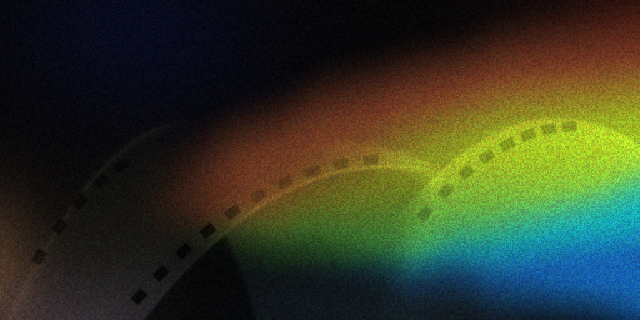
This background is drawn by a Shadertoy shader. Its source:

```glsl
// Grainy rainbow glow sweeping over dark, translucent arches of perforated film.

vec3 hash3(vec2 cell) {
    vec3 q = fract(cell.xyx * vec3(0.1031, 0.1030, 0.0973));
    q += dot(q, q.yxz + 33.33);
    return fract((q.xxy + q.yzz) * q.zyx);
}

float valueNoise(vec2 p) {
    vec2 i = floor(p), f = fract(p);
    f = f * f * (3.0 - 2.0 * f);
    return mix(mix(hash3(i).x, hash3(i + vec2(1, 0)).x, f.x),
               mix(hash3(i + vec2(0, 1)).x, hash3(i + vec2(1, 1)).x, f.x), f.y);
}

// Height of a parabolic arch at x
float arch(float x, vec2 peak, float bend) {
    return peak.y - bend * (x - peak.x) * (x - peak.x);
}

// Approximate signed distance to an arch, positive above it
float archDistance(vec2 p, vec2 peak, float bend) {
    float slope = 2.0 * bend * (p.x - peak.x);
    return (p.y - arch(p.x, peak, bend)) / sqrt(1.0 + slope * slope);
}

float glow(vec2 p, vec2 center, vec2 size) {
    vec2 d = (p - center) / size;
    return exp(-dot(d, d));
}

// Coverage that rises from 0 to 1 as y drops through an edge
float below(float y, float edge, float soft) {
    return 1.0 - smoothstep(edge - soft, edge + soft, y);
}

// Row of rounded holes along an arch; steps = first x, spacing, spacing growth
float perforations(vec2 p, vec2 peak, float bend, vec3 steps, int count) {
    float cover = 0.0;
    for (int i = 0; i < count; i++) {
        float n = float(i);
        float x = steps.x + steps.y * n + steps.z * n * n;
        vec2 along = normalize(vec2(1.0, -2.0 * bend * (x - peak.x)));
        vec2 d = p - vec2(x, arch(x, peak, bend));
        d = vec2(dot(d, along), dot(d, vec2(-along.y, along.x)));
        vec2 q = abs(d) - vec2(0.018, 0.011);
        float dist = length(max(q, 0.0)) + min(max(q.x, q.y), 0.0) - 0.004;
        cover = max(cover, 1.0 - smoothstep(-0.004, 0.005, dist));
    }
    return cover;
}

void mainImage(out vec4 fragColor, in vec2 fragCoord) {
    vec2 p = fragCoord / iResolution.xy * vec2(2.0, 1.0);
    float right = smoothstep(0.7, 1.9, p.x);
    float y = p.y + 0.03 * (valueNoise(p * vec2(7.0, 2.0)) - 0.5);

    // Dark room with faint navy, rust and warm corner light
    vec3 room = vec3(0.025, 0.022, 0.028);
    room += vec3(0.005, 0.02, 0.09) * glow(p, vec2(0.42, 0.92), vec2(0.4, 0.28));
    room += vec3(0.22, 0.07, 0.04) * glow(p, vec2(2.1, 0.86), vec2(0.4, 0.25));
    room += vec3(0.25, 0.17, 0.10) * glow(p, vec2(-0.04, 0.16), vec2(0.16, 0.24));
    room += vec3(0.15, 0.12, 0.15) * glow(p, vec2(0.22, -0.05), vec2(0.32, 0.19));
    room += vec3(0.04, 0.035, 0.02) * glow(p, vec2(0.4, 0.25), vec2(0.35, 0.25));
    room += vec3(0.05, 0.09, 0.11) * glow(p, vec2(1.2, 0.03), vec2(0.65, 0.2));

    // Spectrum layered from the red top to the blue bottom
    vec3 red = mix(vec3(0.43, 0.22, 0.13), vec3(0.52, 0.25, 0.15), right);
    vec3 yellow = mix(vec3(0.45, 0.42, 0.13), vec3(0.62, 0.75, 0.13), right);
    vec3 green = mix(vec3(0.17, 0.38, 0.16), vec3(0.46, 0.76, 0.28), right);
    vec3 cyan = mix(vec3(0.10, 0.36, 0.24), vec3(0.08, 0.66, 0.70), right);
    vec3 blue = mix(vec3(0.10, 0.20, 0.28), vec3(0.08, 0.38, 0.68), right);
    vec3 band = mix(red, yellow, below(y, arch(p.x, vec2(2.0, 0.70), 0.26), 0.14));
    band = mix(band, green, below(y, 0.14 + 0.17 * p.x, 0.10));
    band = mix(band, cyan, below(y, -0.13 + 0.27 * p.x, 0.09));
    band = mix(band, blue, below(y, -0.04 + 0.15 * p.x, 0.08));
    float lit = below(y, arch(p.x, vec2(2.0, 0.87), 0.19), 0.14);
    lit *= 1.0 - below(y, 0.38 - 0.19 * p.x, 0.11);
    lit *= smoothstep(0.38, 0.85, p.x + 0.15 * (p.y - 0.3));
    vec3 color = mix(room, band, lit);

    // Left film arch: outer rim, translucent body and shadowed opening
    float outer = archDistance(p, vec2(0.6, 0.62), 1.9);
    float inner = archDistance(p, vec2(1.2, 0.472), 0.84);
    float leftSide = 1.0 - smoothstep(0.45, 0.65, p.x);
    color += vec3(0.05, 0.045, 0.03) * exp(-abs(outer) * 130.0) * leftSide;
    color += vec3(0.016, 0.018, 0.01) * below(outer, 0.0, 0.01) * leftSide;
    float opening = below(inner, 0.0, 0.006);
    float wall = 0.80 - 0.45 * p.y * p.y - 0.25 * p.y;
    color *= 1.0 - 0.6 * opening * below(p.x, wall, 0.015);
    color *= 1.0 - 0.13 * opening * below(p.x, 1.34 - 0.4 * abs(p.y - 0.4), 0.04);
    float rim = smoothstep(0.4, 0.6, p.x) * below(p.x, 1.3, 0.08);
    color *= 1.0 + 0.16 * exp(-abs(inner - 0.008) * 100.0) * rim;
    float ridge = archDistance(p, vec2(1.05, 0.555), 0.75);
    float ridgeSpan = smoothstep(0.9, 1.15, p.x) * below(p.x, 1.37, 0.05);
    color *= 1.0 + 0.14 * below(ridge, 0.0, 0.012) * smoothstep(-0.11, 0.0, ridge) * ridgeSpan;

    // Right film arch: bright edge fading into its body
    float crest = archDistance(p, vec2(1.74, 0.63), 1.25);
    float crestGlow = below(crest, 0.0, 0.008) * exp(min(crest, 0.0) * 9.0);
    color *= 1.0 + 0.2 * crestGlow * smoothstep(1.18, 1.35, p.x);

    // Sprocket holes
    float holes = 0.5 * perforations(p, vec2(0.56, 0.543), 1.8, vec3(0.122, 0.064, 0.0), 5);
    float fade = mix(0.75, 0.2, smoothstep(0.6, 0.8, p.x));
    holes += fade * perforations(p, vec2(1.2, 0.5), 0.73, vec3(0.435, 0.0669, 0.0015), 10);
    holes += 0.22 * perforations(p, vec2(1.8, 0.605), 1.22, vec3(1.328, 0.0645, 0.0), 8);
    color *= 1.0 - holes;

    // Coloured film grain
    vec3 grain = hash3(floor(p * 256.0)) - 0.5;
    grain = mix(grain, vec3(grain.y), 0.4);
    color += grain * (0.035 + 0.28 * color);
    fragColor = vec4(clamp(color, 0.0, 1.0), 1.0);
}
```
